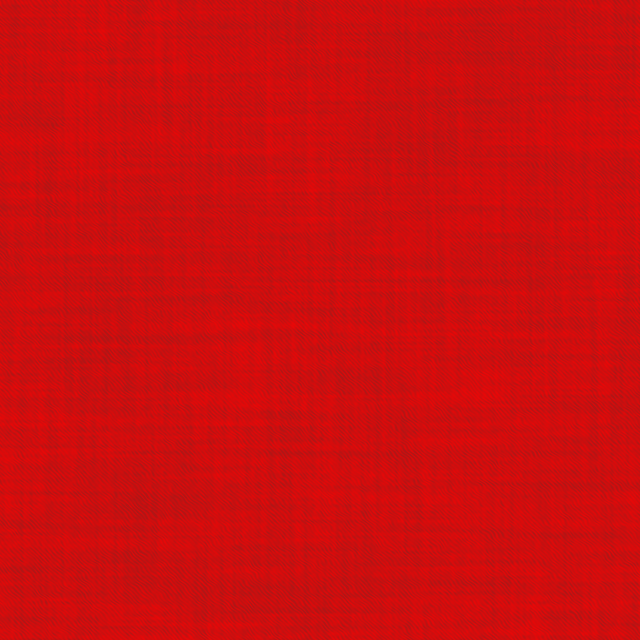
This texture is drawn by a Shadertoy shader. Its source:

```glsl
// Red woven cloth with crossing slub threads and a fine broken twill.
#define DARK_RED vec3(0.69, 0.085, 0.085)
#define BRIGHT_RED vec3(0.91, 0.030, 0.030)
#define BASE_TONE 0.51
#define FINE_THREADS 205.0
#define BROAD_THREADS 100.0
#define THREAD_STRETCH 5.0
#define WEFT_CONTRAST 0.34
#define WARP_CONTRAST 0.30
#define CLOUD_CONTRAST 0.12
#define TWILL_COUNT 144.0
#define TWILL_CONTRAST 0.45
#define GRAIN_CONTRAST 0.28

const float TAU = 6.2831853;

float hash(vec2 cell) {
    return fract(sin(dot(cell, vec2(127.1, 311.7))) * 43758.5453);
}

float valueNoise(vec2 p) {
    vec2 cell = floor(p);
    vec2 f = fract(p);
    f = f * f * (3.0 - 2.0 * f);
    float low = mix(hash(cell), hash(cell + vec2(1.0, 0.0)), f.x);
    float high = mix(hash(cell + vec2(0.0, 1.0)), hash(cell + vec2(1.0, 1.0)), f.x);
    return mix(low, high, f.y);
}

// Tone along one thread, each row starting at its own offset
float strand(float along, float row) {
    along += 17.0 * hash(vec2(row, 5.0));
    float knot = floor(along);
    float blend = smoothstep(0.0, 1.0, fract(along));
    return mix(hash(vec2(knot, row)), hash(vec2(knot + 1.0, row)), blend);
}

float streaks(vec2 p) {
    float row = floor(p.y);
    float blend = smoothstep(0.0, 1.0, fract(p.y));
    return mix(strand(p.x, row), strand(p.x, row + 1.0), blend) - 0.5;
}

// Fine and broad streaks running along the first axis, centred on zero
float threads(vec2 p, float seed) {
    float fine = streaks(p * vec2(THREAD_STRETCH * 1.6, FINE_THREADS) + seed);
    float broad = streaks(p * vec2(THREAD_STRETCH, BROAD_THREADS) + seed * 2.3);
    return fine + 0.5 * broad;
}

// Short diagonal ticks falling to the right, broken where threads shift them
float twill(vec2 p, float weave) {
    float shift = 0.9 * valueNoise(p * vec2(60.0, 95.0) + 31.0);
    float wave = sin(TAU * ((p.x + p.y) * TWILL_COUNT + shift));
    float strength = mix(0.3, 1.7, valueNoise(p * 120.0 + 57.0));
    strength *= clamp(1.0 - 1.5 * weave, 0.5, 1.5);
    return -0.5 * strength * wave;
}

void mainImage(out vec4 fragColor, in vec2 fragCoord) {
    vec2 uv = fragCoord / iResolution.y;

    // Two thread directions
    float weave = WEFT_CONTRAST * threads(uv, 13.0);
    weave += WARP_CONTRAST * threads(uv.yx, 71.0);

    // Uneven dye, fibre grain and twill relief
    float cloud = CLOUD_CONTRAST * (valueNoise(uv * 5.0 + 9.0) - 0.5);
    float grain = GRAIN_CONTRAST * (valueNoise(uv * 210.0 + 43.0) - 0.5);
    float tone = BASE_TONE + cloud + grain + weave;
    tone += TWILL_CONTRAST * twill(uv, weave);

    fragColor = vec4(mix(DARK_RED, BRIGHT_RED, clamp(tone, 0.0, 1.0)), 1.0);
}
```
